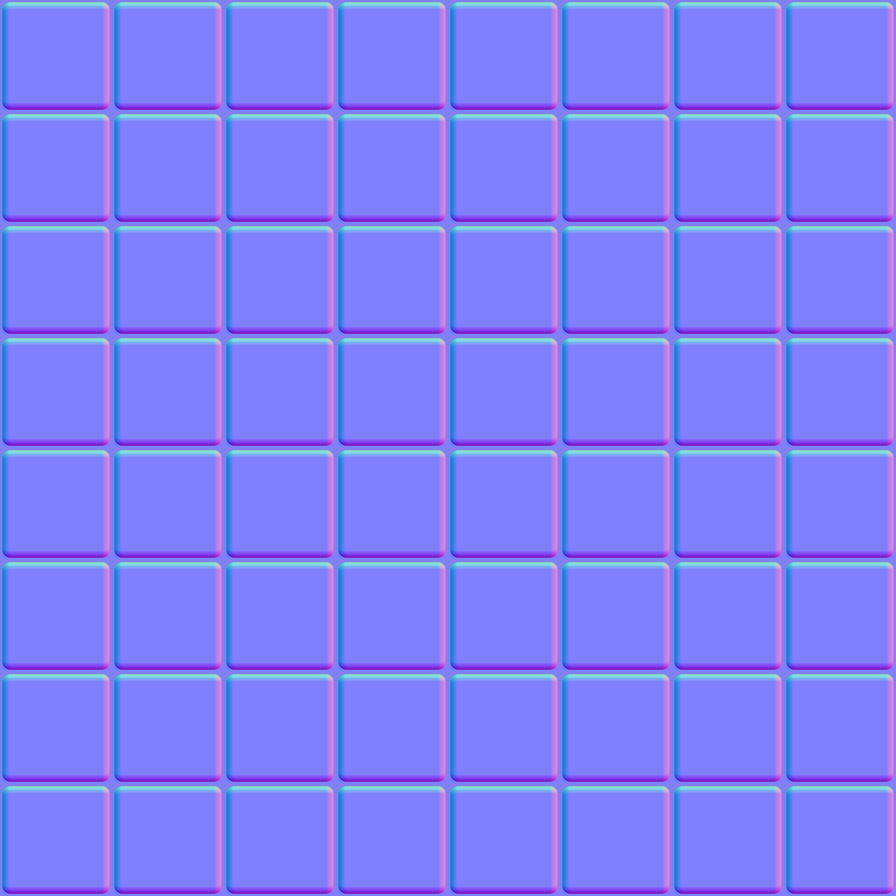
Give the GLSL for this texture map, as a WebGL 1 fragment shader.

```glsl
precision highp float;

uniform vec2 u_resolution;

#define TILES 8.0            // repeats across and down
#define HALF_GAP 0.021       // half the joint width, in cells
#define CORNER_RADIUS 0.07   // rounding of the tile corners, in cells
#define BEVEL_WIDTH 0.065    // width of the rounded edge, in cells
#define MAX_TILT 0.97        // sideways part of the normal at the rim

// Signed distance to a rounded square, negative inside.
float roundedSquare(vec2 p, float halfSize, float radius) {
  vec2 q = abs(p) - (halfSize - radius);
  return length(max(q, 0.0)) + min(max(q.x, q.y), 0.0) - radius;
}

// Unit direction pointing out of the rounded square.
vec2 outwardDirection(vec2 p, float halfSize, float radius) {
  vec2 q = abs(p) - (halfSize - radius);
  vec2 side = q.x > q.y ? vec2(1.0, 0.0) : vec2(0.0, 1.0);
  vec2 corner = max(q, 0.0);
  vec2 direction = max(q.x, q.y) > 0.0 ? corner / length(corner) : side;
  return direction * vec2(p.x < 0.0 ? -1.0 : 1.0, p.y < 0.0 ? -1.0 : 1.0);
}

vec3 encodeNormal(vec3 n) {
  return n * 0.5 + 0.5;
}

void main() {
  // Position inside the repeating cell, centred on the tile
  vec2 uv = gl_FragCoord.xy / u_resolution;
  vec2 p = fract(uv * TILES) - 0.5;
  float pixel = TILES / min(u_resolution.x, u_resolution.y);

  float halfSize = 0.5 - HALF_GAP;
  float dist = roundedSquare(p, halfSize, CORNER_RADIUS);

  // Quarter-round edge: the tilt grows linearly towards the rim
  float tilt = MAX_TILT * clamp(1.0 + dist / BEVEL_WIDTH, 0.0, 1.0);
  vec2 slope = outwardDirection(p, halfSize, CORNER_RADIUS) * tilt;
  vec3 tileNormal = vec3(slope, sqrt(1.0 - tilt * tilt));

  // Flat joint between tiles, with a smooth border
  float tileMask = clamp(0.5 - dist / pixel, 0.0, 1.0);
  vec3 jointNormal = vec3(0.0, 0.0, 1.0);
  vec3 color = mix(encodeNormal(jointNormal), encodeNormal(tileNormal), tileMask);

  gl_FragColor = vec4(color, 1.0);
}
```
